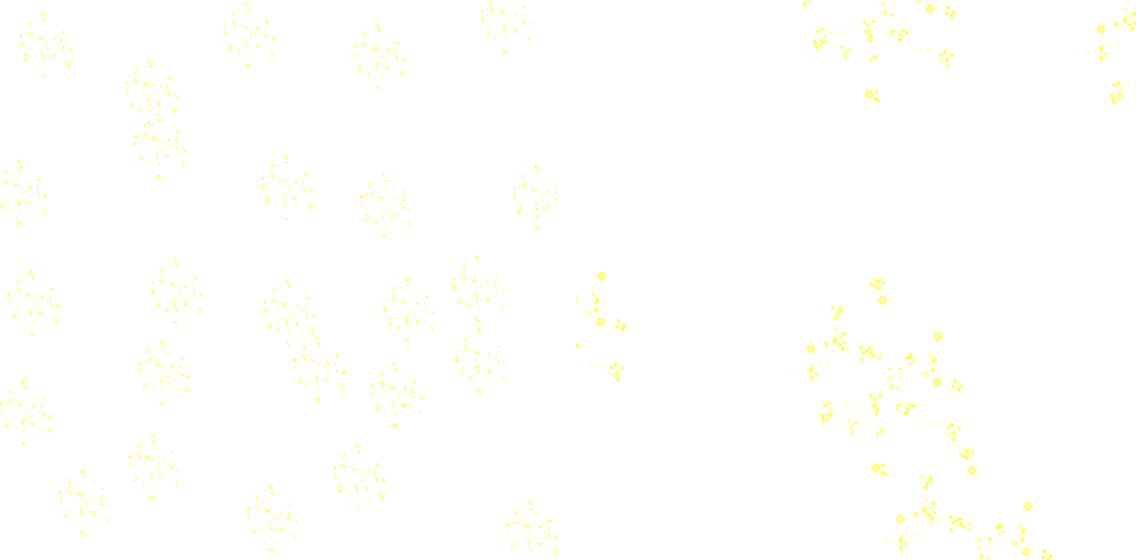
Left: the whole. Right: its middle third, enlarged.
A Shadertoy shader for this pattern:

```glsl
vec2 hash2(vec2 p) {
    return fract(sin(vec2(dot(p, vec2(127.1, 311.7)), dot(p, vec2(269.5, 183.3)))) * 43758.5453);
}

// Soft round speck
float speck(vec2 p, float radius) {
    return 1.0 - smoothstep(0.0, radius, length(p));
}

// Tiny grain: a faint row, a small ring or a loose scatter of specks
float grain(vec2 p, vec2 seed, float radius) {
    float kind = hash2(seed + 3.7).x;
    float ink = 0.0;
    for (int k = 0; k < 6; k++) {
        float n = float(k);
        vec2 rnd = hash2(seed * 1.7 + vec2(n, 9.0 + n));
        float strength = mix(0.2, 0.95, hash2(rnd * 17.0 + seed).x);
        vec2 offset = (rnd - 0.5) * 0.0072;
        if (kind < 0.16) {
            if (k > 2) break;
            offset = vec2((n - 1.0) * 0.0045, 0.0);
            strength = 0.28;
        } else if (kind < 0.34) {
            float angle = n * 1.0472;
            offset = 0.0017 * vec2(cos(angle), sin(angle));
            strength = 0.7;
        }
        ink = max(ink, strength * speck(p - offset, radius));
    }
    return ink;
}

// Round stamp of grains in small clumps, the same wherever it is placed
float stamp(vec2 p, float radius) {
    float ink = 0.0;
    for (int i = 0; i < 20; i++) {
        float n = float(i);
        vec2 rnd = hash2(vec2(n, 4.0));
        float angle = n * 2.39996;
        vec2 clump = 0.052 * sqrt((n + 0.5) / 20.0) * vec2(cos(angle), sin(angle));
        clump += (rnd - 0.5) * 0.014;
        int count = 1 + int(rnd.x * 3.0);
        for (int j = 0; j < count; j++) {
            vec2 seed = vec2(n, float(j) + 21.0);
            vec2 q = p - clump - (hash2(seed) - 0.5) * 0.016;
            if (dot(q, q) < 0.0001) ink = max(ink, grain(q, seed, radius));
        }
    }
    return ink;
}

void mainImage(out vec4 fragColor, in vec2 fragCoord) {
    float side = min(iResolution.x, iResolution.y);
    vec2 uv = fragCoord / side;
    float radius = max(0.0018, 0.9 / side);

    // Stamps on a jittered five by five grid
    vec2 cell = floor(uv * 5.0);
    float ink = 0.0;
    for (int y = -1; y <= 1; y++) {
        for (int x = -1; x <= 1; x++) {
            vec2 id = cell + vec2(x, y);
            if (any(lessThan(id, vec2(0.0))) || any(greaterThan(id, vec2(4.0)))) continue;
            vec2 center = (id + 0.5 + (hash2(id + 1.3) - 0.5) * 0.68) / 5.0;
            vec2 p = uv - center;
            if (dot(p, p) < 0.0064) ink = max(ink, stamp(p, radius));
        }
    }

    vec3 white = vec3(1.0);
    vec3 yellow = vec3(1.0, 1.0, 0.0);
    fragColor = vec4(mix(white, yellow, ink), 1.0);
}
```
